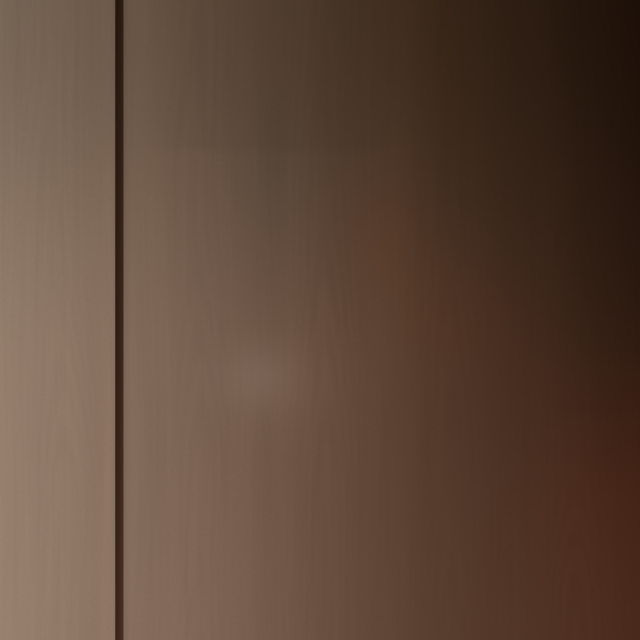
Give the GLSL for this texture, as a Shadertoy shader.

```glsl
// Brown wood panelling with a dark vertical groove, lit from the left.

const float TAU = 6.2831853;

vec2 hashGradient(vec2 cell) {
    vec2 h = vec2(dot(cell, vec2(127.1, 311.7)), dot(cell, vec2(269.5, 183.3)));
    return fract(sin(h) * 43758.5) * 2.0 - 1.0;
}

float gradientNoise(vec2 p) {
    vec2 i = floor(p), f = p - i;
    vec2 u = f * f * f * (f * (f * 6.0 - 15.0) + 10.0);
    vec2 e = vec2(1.0, 0.0);
    float low = mix(dot(hashGradient(i), f),
                    dot(hashGradient(i + e), f - e), u.x);
    float high = mix(dot(hashGradient(i + e.yx), f - e.yx),
                     dot(hashGradient(i + 1.0), f - 1.0), u.x);
    return mix(low, high, u.y);
}

// Four colours spread evenly from left to right
vec3 ramp(float x, vec3 a, vec3 b, vec3 c, vec3 d) {
    float t = clamp(x, 0.0, 1.0) * 3.0;
    vec3 color = mix(a, b, min(t, 1.0));
    color = mix(color, c, clamp(t - 1.0, 0.0, 1.0));
    return mix(color, d, clamp(t - 2.0, 0.0, 1.0));
}

// Wood tone under the broad falloff of light
vec3 litWood(vec2 p) {
    vec3 top = ramp(p.x, vec3(0.47, 0.40, 0.34), vec3(0.36, 0.285, 0.225),
                    vec3(0.225, 0.155, 0.10), vec3(0.11, 0.06, 0.03));
    vec3 middle = ramp(p.x, vec3(0.59, 0.50, 0.43), vec3(0.455, 0.365, 0.305),
                       vec3(0.315, 0.222, 0.165), vec3(0.17, 0.10, 0.06));
    vec3 bottom = ramp(p.x, vec3(0.60, 0.51, 0.44), vec3(0.49, 0.39, 0.33),
                       vec3(0.35, 0.25, 0.19), vec3(0.29, 0.165, 0.115));
    vec3 lower = mix(bottom, middle, smoothstep(-0.1, 0.6, p.y));
    return mix(lower, top, smoothstep(0.4, 1.05, p.y));
}

float softSpot(vec2 p, vec2 center, vec2 radius) {
    vec2 d = (p - center) / radius;
    return exp(-dot(d, d));
}

// Nested arches of growth rings around repeated veneer centres
float archGrain(vec2 p, float center, float spacing) {
    float u = (fract((p.x - center) / spacing + 0.5) - 0.5) * spacing;
    float warp = gradientNoise(vec2(p.x * 7.0, p.y * 2.5));
    u += 0.03 * gradientNoise(vec2(center * 9.0, p.y * 2.0));
    float rings = 85.0 * sqrt(u * u + 0.0005) + 5.0 * p.y + 2.5 * warp;
    return sin(TAU * rings) * exp(-u * u / 0.0022);
}

// Fine vertical fibres and wider tonal streaks
float fibreGrain(vec2 p) {
    float bend = 0.012 * gradientNoise(vec2(p.x * 5.0, p.y * 2.0));
    float x = p.x + bend;
    float fine = gradientNoise(vec2(x * 170.0, p.y * 5.0));
    float medium = gradientNoise(vec2(x * 60.0, p.y * 2.0));
    float broad = gradientNoise(vec2(p.x * 15.0 + 3.0, p.y * 0.8));
    return 0.022 * fine + 0.022 * medium + 0.045 * broad;
}

// Antialiased vertical strip between two edges
float strip(float x, float left, float right, float blur) {
    return smoothstep(left - blur, left + blur, x)
         - smoothstep(right - blur, right + blur, x);
}

void mainImage(out vec4 fragColor, in vec2 fragCoord) {
    vec2 p = fragCoord / iResolution.xy;
    float pixel = 1.0 / iResolution.x;
    const float grooveLeft = 0.180;
    const float grooveRight = 0.193;

    vec3 color = litWood(p);

    // Faint reflections: grey haze, warm patches, and a soft upper step
    color += vec3(0.036, 0.040, 0.042) * softSpot(p, vec2(0.41, 0.41), vec2(0.06, 0.055));
    color += vec3(0.020, 0.016, 0.013) * softSpot(p, vec2(0.48, 0.42), vec2(0.10, 0.15));
    color += vec3(0.018, 0.002, -0.002) * softSpot(p, vec2(0.72, 0.50), vec2(0.12, 0.10));
    color += vec3(0.016, 0.0, -0.004) * softSpot(p, vec2(0.60, 0.62), vec2(0.06, 0.08));
    color += vec3(0.028, 0.004, 0.0) * softSpot(p, vec2(0.98, 0.25), vec2(0.18, 0.18));
    color += vec3(-0.014, 0.0, 0.002) * softSpot(p, vec2(0.43, 0.74), vec2(0.06, 0.10));
    float upperStep = smoothstep(0.755, 0.775, p.y) * strip(p.x, 0.24, 0.60, 0.06);
    color *= 1.0 - 0.03 * upperStep;

    // Grain, fading its arches in and out along the height
    float archFade = 0.6 + 0.8 * gradientNoise(vec2(p.x * 3.0, p.y * 3.0 + 7.0));
    float arches = p.x < grooveLeft ? archGrain(p, 0.09, 0.39)
                                   : archGrain(p, 0.315, 0.195);
    color *= 1.0 + fibreGrain(p) + 0.014 * archFade * arches;

    // Bevel light and contact shade beside the groove
    float rightGap = max(p.x - grooveRight, 0.0);
    color *= 1.0 - 0.10 * exp(-rightGap / 0.006) * step(grooveRight, p.x);
    color *= 1.0 + 0.03 * strip(p.x, 0.155, grooveLeft, 0.012);

    // Groove with a darker left wall
    vec3 grooveColor = mix(vec3(0.26, 0.165, 0.12), vec3(0.16, 0.10, 0.065), p.y);
    float wallShade = smoothstep(grooveLeft, grooveRight, p.x);
    grooveColor *= mix(0.82, 1.12, wallShade);
    color = mix(color, grooveColor, strip(p.x, grooveLeft, grooveRight, max(pixel, 0.0012)));

    // Fine surface speckle
    color *= 1.0 + 0.018 * gradientNoise(p * 210.0);
    fragColor = vec4(clamp(color, 0.0, 1.0), 1.0);
}
```
